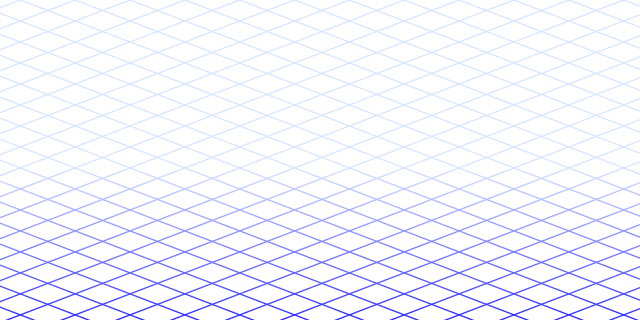
Reproduce this pattern procedurally as a Shadertoy shader.

```glsl
// Coverage of one family of parallel lines, spaced one unit of phase apart
float lineFamily(float phase, float phasePerUnit, float pixel) {
    float dist = abs(fract(phase + 0.5) - 0.5) / phasePerUnit;
    return clamp((0.0021 - dist) / pixel + 0.5, 0.0, 1.0);
}

// Pale blue above the middle, deepening steadily to the lower edge
vec3 lineColor(float height) {
    float depth = clamp(1.0 - height / 0.48, 0.0, 1.0);
    return mix(vec3(0.85, 0.90, 1.0), vec3(0.18, 0.16, 0.99), depth);
}

void mainImage(out vec4 fragColor, in vec2 fragCoord) {
    float pixel = 1.0 / iResolution.y;
    vec2 p = fragCoord * pixel;

    // Rhombus lattice, with one crossing anchored on the upper edge
    vec2 repeats = 1.0 / vec2(0.1714, 0.0656);
    vec2 cell = (p - vec2(0.235, 1.0)) * repeats;

    // Rising and falling diagonals, laid over each other
    float rising = lineFamily(cell.x - cell.y, length(repeats), pixel);
    float falling = lineFamily(cell.x + cell.y, length(repeats), pixel);
    float ink = 1.0 - (1.0 - rising) * (1.0 - falling);

    fragColor = vec4(mix(vec3(1.0), lineColor(p.y), ink), 1.0);
}
```
